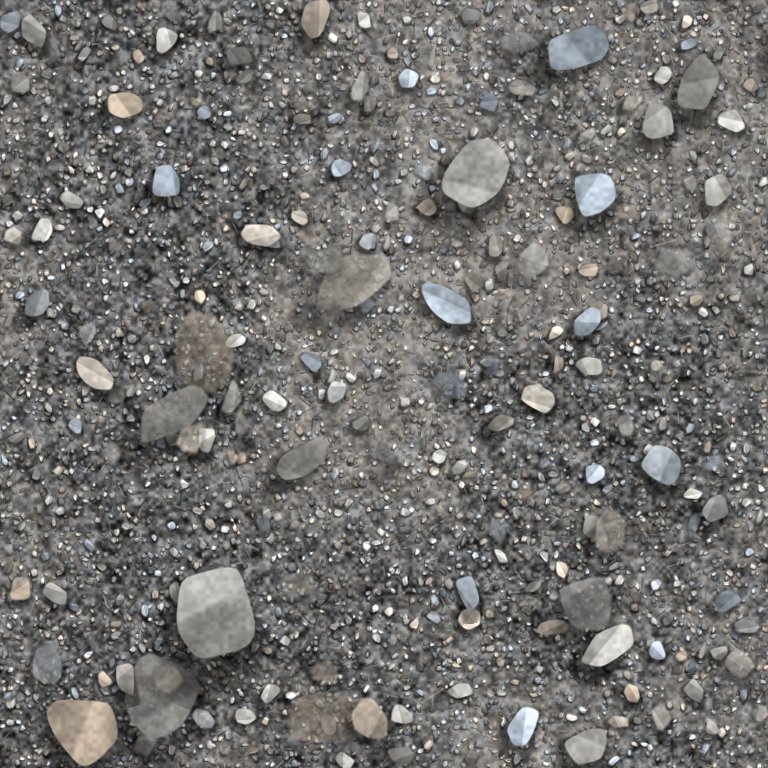
A WebGL 2 fragment shader for this texture:

```glsl
#version 300 es
precision highp float;

// Dry stony soil: dusty, grainy earth with fine fibres, grit and pebbles.
// Stones are rounded irregular polygons scattered over jittered grids,
// layered by size; the earth itself is built from value noise.

uniform vec2 u_resolution;
out vec4 fragColor;

const float TAU = 6.28319;
const float EDGE = 0.0015;              // edge softness in canvas units
const vec2 LIGHT = vec2(0.35, 0.94);    // direction towards the light

float hash(vec2 p) {
    return fract(sin(dot(p, vec2(127.1, 311.7))) * 43758.545);
}

vec2 hash2(vec2 p) {
    return vec2(hash(p), hash(p + 37.3));
}

mat2 rotation(float angle) {
    float c = cos(angle), s = sin(angle);
    return mat2(c, s, -s, c);
}

float noise(vec2 p) {
    vec2 i = floor(p), f = fract(p);
    f = f * f * (3.0 - 2.0 * f);
    return mix(mix(hash(i), hash(i + vec2(1, 0)), f.x),
               mix(hash(i + vec2(0, 1)), hash(i + vec2(1, 1)), f.x), f.y);
}

float fbm(vec2 p) {
    float sum = 0.0, amplitude = 0.5;
    for (int i = 0; i < 4; i++) {
        sum += amplitude * noise(p);
        p = rotation(0.6) * p * 2.1 + 11.7;
        amplitude *= 0.5;
    }
    return sum / 0.9375;
}

// Smooth maximum of seven half planes: an irregular stone of radius near 1
float stoneDistance(vec2 p, vec2 id) {
    float sum = 0.0;
    for (int i = 0; i < 7; i++) {
        float k = float(i);
        float angle = (k + 0.8 * hash(id + k * 3.1)) * TAU / 7.0;
        float reach = mix(0.72, 1.08, hash(id - k * 5.3));
        sum += exp(10.0 * (dot(p, vec2(cos(angle), sin(angle))) - reach));
    }
    return log(sum) / 10.0;
}

vec3 stoneColor(float tone, float hue) {
    vec3 tint = mix(vec3(0.94, 1.0, 1.07), vec3(1.0, 0.995, 0.97), smoothstep(0.08, 0.25, hue));
    return tone * mix(tint, vec3(1.07, 0.98, 0.88), smoothstep(0.6, 0.95, hue));
}

// One size class of stones, each with a contact shadow and a split facet
vec3 addStones(vec3 color, vec2 uv, float cells, float presence, vec2 radii, vec2 tones, float seed) {
    vec2 grid = uv * cells, cell = floor(grid);
    float mottle = noise(uv * 55.0 + seed) + noise(uv * 170.0) - 1.0;
    for (int y = -1; y <= 1; y++)
    for (int x = -1; x <= 1; x++) {
        vec2 id = cell + vec2(x, y) + seed * 17.0;
        if (hash(id) > presence) continue;
        vec2 center = cell + vec2(x, y) + mix(vec2(0.2), vec2(0.8), hash2(id + 1.7));
        float radius = mix(radii.x, radii.y, hash(id + 4.1));
        vec2 offset = (grid - center) / radius;
        if (dot(offset, offset) > 5.0) continue;
        float stretch = mix(0.75, 1.3, hash(id + 6.9));
        vec2 p = rotation(TAU * hash(id + 8.3)) * offset * vec2(stretch, 1.0 / stretch);
        float d = stoneDistance(p, id);

        float exposure = mix(0.4, 1.0, smoothstep(0.0, 0.5, hash(id + 12.1)));
        float soft = EDGE * cells / radius * (3.0 - 2.0 * exposure);
        float shadow = 1.0 - smoothstep(-0.05, 0.45, d + 0.3 * dot(offset, LIGHT));
        color *= 1.0 - 0.45 * exposure * shadow;

        float facet = smoothstep(-0.08, 0.08, p.x + 0.4 * p.y + hash(id + 14.9) - 0.5);
        float shade = mix(0.86, 1.07, facet) + 0.1 * dot(offset, LIGHT) + 0.2 * mottle;
        vec3 stone = stoneColor(mix(tones.x, tones.y, hash(id + 16.3)), hash(id + 19.7)) * shade;
        color = mix(color, stone, exposure * (1.0 - smoothstep(-soft, soft, d)));
    }
    return color;
}

// Short straight roots and straw, pale or dark
vec3 addFibres(vec3 color, vec2 uv, float cells, float strength) {
    vec2 grid = uv * cells, cell = floor(grid);
    for (int y = -1; y <= 1; y++)
    for (int x = -1; x <= 1; x++) {
        vec2 id = cell + vec2(x, y);
        vec2 p = rotation(TAU * hash(id + 2.3)) * (grid - id - hash2(id + 5.9));
        p.x -= clamp(p.x, -0.6, 0.6) * mix(0.4, 1.0, hash(id + 7.7));
        float line = 1.0 - smoothstep(0.0004, 0.0004 + EDGE, length(p) / cells);
        vec3 fibre = mix(vec3(0.17, 0.18, 0.18), vec3(0.70, 0.69, 0.66), step(0.5, hash(id + 9.1)));
        color = mix(color, fibre, line * strength * hash(id + 13.3));
    }
    return color;
}

// Grainy earth with paler, smoother drifts of dust
vec3 earth(vec2 uv) {
    float dust = smoothstep(0.35, 0.68, fbm(uv * 4.5 + 3.0));
    float grain = 0.36 * (noise(uv * 115.0) - 0.5) + 0.34 * (noise(uv * 215.0 + 9.0) - 0.5);
    float clumps = 0.22 * (fbm(uv * 28.0) - 0.5);
    float tone = mix(0.37, 0.52, dust) + grain * mix(1.0, 0.6, dust) + clumps;
    float warmth = noise(uv * 90.0 + 5.0) - 0.5 + 0.5 * dust;
    return max(tone, 0.1) * (1.0 + warmth * vec3(0.06, 0.0, -0.06));
}

void main() {
    vec2 uv = gl_FragCoord.xy / u_resolution.y;
    vec3 color = earth(uv);
    color = addFibres(color, uv, 36.0, 0.5);
    color = addFibres(color, uv, 70.0, 0.6);
    color = addStones(color, uv, 120.0, 0.50, vec2(0.22, 0.46), vec2(0.40, 1.00), 1.0);
    color = addStones(color, uv, 56.0, 0.36, vec2(0.16, 0.38), vec2(0.45, 1.00), 2.0);
    color = addStones(color, uv, 24.0, 0.28, vec2(0.18, 0.38), vec2(0.50, 0.94), 3.0);
    color = addStones(color, uv, 6.0, 0.42, vec2(0.18, 0.36), vec2(0.52, 0.76), 4.0);
    color = addStones(color, uv, 11.0, 0.34, vec2(0.18, 0.34), vec2(0.56, 0.92), 5.0);
    fragColor = vec4(clamp(color, 0.0, 1.0), 1.0);
}
```
